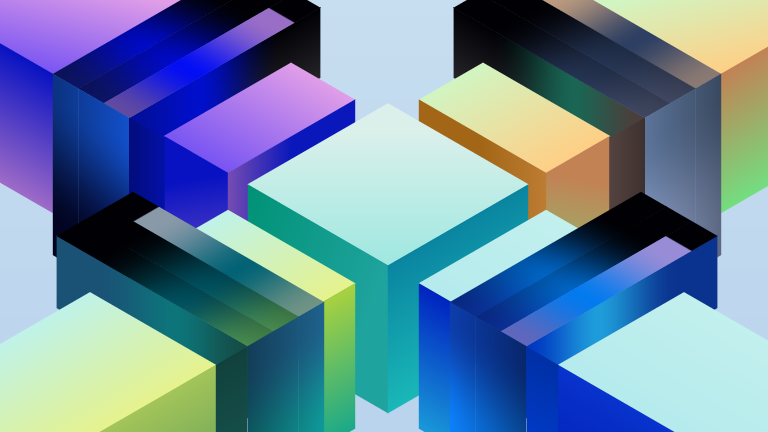
Reproduce this background procedurally as a WebGL 2 fragment shader.

```glsl
#version 300 es
precision highp float;
// Isometric blocks around a central cube, joined by bands of tinted glass.
// Every face is a parallelogram with local (u, v) coordinates and a gradient;
// the right half mirrors the geometry of the left with other colours.
uniform vec2 u_resolution;
out vec4 fragColor;

const float HEIGHT = 4.32;  // canvas height in drawing units
const float MIRROR = 7.74;  // sum of two mirrored x positions
const float BAND = .254;    // width of a glass band
const float SPAN = 1.91;    // length of a glass band
const vec3 INK = vec3(.004, .004, .02);

struct Theme {
  vec3 topFar, topNear, wallTop, wallLow, sideTop, sideLow;
  vec3 bandMid, bandNear, lit, glass, stripTop, stripLow, edge;
};

vec3 rgb(int r, int g, int b) { return vec3(r, g, b) * .01; }
float cross2(vec2 a, vec2 b) { return a.x * b.y - a.y * b.x; }

// Isometric axes: down to the right, up to the right, straight down
vec2 fall(float w) { return vec2(w, w * .577); }
vec2 rise(float w) { return vec2(w, -w * .577); }
vec2 drop(float h) { return vec2(0, h); }

// Local (u, v) of the parallelogram o, a, b, with smooth coverage in z
vec3 face(vec2 p, vec2 o, vec2 a, vec2 b) {
  float k = cross2(a, b);
  vec2 uv = vec2(cross2(p - o, b), cross2(a, p - o)) / k;
  vec2 d = (.5 - abs(uv - .5)) * abs(k) / vec2(length(b), length(a));
  float pixels = min(d.x, d.y) * u_resolution.y / HEIGHT;
  return vec3(uv, clamp(pixels + .7, 0., 1.));
}

vec3 ramp(float t, vec3 a, vec3 b, vec3 c) {
  return mix(mix(a, b, smoothstep(.2, .65, t)), c, smoothstep(.6, 1., t));
}

void paint(inout vec3 col, vec3 f, vec3 shade) { col = mix(col, shade, f.z); }

// Face with a linear gradient; dir weighs u and v
void shadeFace(inout vec3 col, vec3 f, vec3 start, vec3 end, vec2 dir) {
  paint(col, f, mix(start, end, clamp(dot(f.xy, dir), 0., 1.)));
}

// Three glass bands side by side; one is lit behind a dark rim
void bands(inout vec3 col, vec2 p, vec2 o, vec2 along, vec2 across, int litBand, Theme t) {
  for (int i = 0; i < 3; i++) {
    vec3 f = face(p, o + across * float(i), along, across);
    vec3 shade = ramp(f.x, INK, t.bandMid, t.bandNear) * (.85 + .15 * f.y);
    if (i == litBand) {
      vec3 glow = ramp(f.x, t.lit, t.bandMid * 1.2, mix(t.bandNear, t.lit, .6));
      shade = mix(INK, glow, smoothstep(.13, .14, f.x));
    }
    paint(col, f, shade);
  }
}

// Upright glass strips below the ends of the bands
void strips(inout vec3 col, vec2 p, vec2 o, vec2 across, float h, Theme t) {
  for (int i = 0; i < 3; i++) {
    vec3 f = face(p, o + across * float(i), across, drop(h));
    vec3 shade = mix(t.stripTop, t.stripLow, smoothstep(.1, .85, f.y));
    paint(col, f, shade * (.75 + .15 * (float(i) + f.x)));
  }
}

void upperBlock(inout vec3 col, vec2 p, int litBand, Theme t) {
  vec2 corner = vec2(.53, .74), end = corner + fall(3. * BAND);
  shadeFace(col, face(p, corner, -fall(1.5), rise(1.8)), t.topNear, t.topFar, vec2(.5, 1.5));
  shadeFace(col, face(p, corner - fall(.8), fall(.8), drop(1.39)), t.wallTop, t.wallLow, vec2(0, 1));
  vec3 f = face(p, end + rise(SPAN), -rise(SPAN), drop(.7));
  paint(col, f, ramp(f.x, INK + .14 * f.y, t.glass, t.edge));
  bands(col, p, corner + rise(SPAN), -rise(SPAN), fall(BAND), litBand, t);
  strips(col, p, corner, fall(BAND), 1.81, t);
  shadeFace(col, face(p, end, fall(.36), drop(1.1)), t.edge * .8, t.edge * 1.1, vec2(1, 0));
  // Inner block
  vec2 front = vec2(2.28, 1.73);
  shadeFace(col, face(p, front + rise(1.27), -rise(1.27), -fall(.64)), t.topFar, t.topNear, vec2(1, 0));
  shadeFace(col, face(p, front, -fall(.63), drop(1.1)), t.wallTop, t.wallLow, vec2(-.3, .7));
  shadeFace(col, face(p, front, rise(1.27), drop(.6)), t.sideTop, t.sideLow, vec2(2, 0));
}

void lowerBlock(inout vec3 col, vec2 p, int litBand, Theme t) {
  vec2 peak = vec2(1.33, 1.92), left = peak - rise(3. * BAND);
  shadeFace(col, face(p, vec2(2.28, 2.1), fall(1.27), -rise(.33)), t.topFar, t.topNear, vec2(1, 0));
  shadeFace(col, face(p, vec2(3.23, 3.02), rise(.32), drop(1.45)), t.sideTop, t.sideLow, vec2(0, 1));
  vec3 f = face(p, left, fall(SPAN), drop(.72));
  paint(col, f, ramp(f.x, t.stripTop, t.glass, t.edge));
  bands(col, p, peak, fall(SPAN), -rise(BAND), litBand, t);
  strips(col, p, left + fall(SPAN), rise(BAND), 1.5, t);
  // Outer block
  vec2 front = vec2(2.16, 3.65);
  shadeFace(col, face(p, front - fall(1.26), fall(1.26), -rise(2.)), t.topFar, t.topNear, vec2(1, 0));
  shadeFace(col, face(p, front, -rise(2.), drop(1.5)), t.wallTop, t.wallLow, vec2(0, 1));
  shadeFace(col, face(p, front, rise(.31), drop(1.5)), t.edge * .85, t.edge * 1.15, vec2(0, 1));
}

void cube(inout vec3 col, vec2 p) {
  vec2 front = vec2(3.88, 2.65);
  shadeFace(col, face(p, front, -fall(1.4), drop(1.48)), rgb(12, 64, 62), rgb(0, 57, 46), vec2(1, -.3));
  shadeFace(col, face(p, front, rise(1.4), drop(1.48)), rgb(4, 52, 63), rgb(10, 72, 72), vec2(0, 1));
  shadeFace(col, face(p, front, -fall(1.4), rise(1.4)), rgb(62, 91, 88), rgb(86, 94, 92), vec2(.6));
}

void main() {
  vec2 p = vec2(gl_FragCoord.x, u_resolution.y - gl_FragCoord.y) * HEIGHT / u_resolution.y;
  bool right = p.x > MIRROR * .5;
  vec2 q = vec2(right ? MIRROR - p.x : p.x, p.y);
  Theme violet = Theme(rgb(88, 62, 91), rgb(47, 33, 95), rgb(3, 7, 76), rgb(62, 42, 78),
    rgb(46, 30, 70), rgb(4, 9, 73), rgb(0, 4, 80), rgb(5, 8, 40), rgb(60, 43, 78),
    rgb(0, 6, 80), rgb(6, 26, 66), rgb(1, 2, 16), rgb(1, 6, 60));
  Theme amber = Theme(rgb(82, 96, 76), rgb(100, 81, 52), rgb(76, 51, 33), rgb(45, 87, 50),
    rgb(74, 49, 20), rgb(64, 40, 9), rgb(14, 20, 32), rgb(25, 28, 38), rgb(74, 61, 50),
    rgb(10, 40, 33), rgb(30, 38, 50), rgb(48, 54, 68), rgb(30, 24, 23));
  Theme lime = Theme(rgb(75, 95, 91), rgb(90, 95, 55), rgb(64, 77, 35), rgb(35, 60, 35),
    rgb(66, 82, 25), rgb(10, 66, 54), rgb(0, 32, 38), rgb(28, 54, 31), rgb(54, 60, 66),
    rgb(5, 46, 48), rgb(10, 32, 46), rgb(5, 50, 50), rgb(8, 30, 28));
  Theme azure = Theme(rgb(76, 94, 93), rgb(71, 92, 93), rgb(3, 20, 80), rgb(0, 10, 70),
    rgb(0, 14, 75), rgb(10, 60, 85), rgb(0, 40, 78), rgb(4, 18, 58), rgb(60, 55, 84),
    rgb(12, 62, 86), rgb(4, 20, 56), rgb(4, 42, 82), rgb(0, 22, 76));
  vec3 col = mix(rgb(78, 87, 94), rgb(73, 83, 93), p.y / HEIGHT);
  if (right) upperBlock(col, q, 0, amber);
  else upperBlock(col, q, 2, violet);
  cube(col, p);
  if (right) lowerBlock(col, q, 2, azure);
  else lowerBlock(col, q, 0, lime);
  fragColor = vec4(col, 1);
}
```
